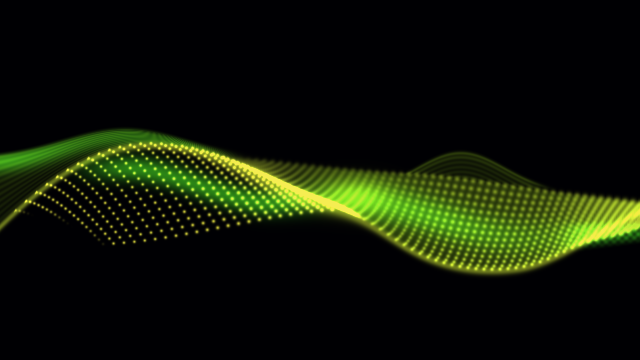
Reproduce this background procedurally as a WebGL 2 fragment shader.

```glsl
#version 300 es
precision highp float;
// Glowing green and yellow wave of dotted ribbons twisting across a black field.
uniform vec2 u_resolution;
out vec4 outColor;

const float WIDTH = 7.68;
const vec3 NIGHT = vec3(0.0, 0.0, 0.01);
const vec3 OLIVE = vec3(0.27, 0.37, 0.05);
const vec3 GREEN = vec3(0.22, 0.69, 0.10);
const vec3 LIME = vec3(0.73, 0.82, 0.18);
const vec3 YELLOW = vec3(0.95, 0.93, 0.25);

// Soft bell around zero with the given half width.
float bell(float d, float width) {
  float t = d / width;
  return exp(-t * t);
}

// Soft-edged interval between lo and hi.
float band(float t, float lo, float hi, float soft) {
  return smoothstep(lo - soft, lo + soft, t) * (1.0 - smoothstep(hi - soft, hi + soft, t));
}

// Main fold: crest on the left, trough on the right.
float ridge(float x) {
  float drop = max(1.0 - x / 1.8, 0.0);
  return -0.315 + 0.755 * cos(0.766 * (x - 1.8)) - 0.37 * drop * drop
    + 0.14 * bell(x - 4.3, 0.6) + 0.12 * smoothstep(6.2, 7.4, x);
}

// Lower hem of the front mesh.
float hem(float x) {
  return -0.77 + 0.43 * smoothstep(1.1, 4.3, x);
}

// Upper rim of the right mesh.
float rim(float x) {
  return 0.26 - 0.111 * (x - 2.9) + 0.04 * bell(x - 5.4, 0.8);
}

// Front mesh: slanted dot columns hanging from the ridge.
float frontDots(vec2 p, float rows, float pitch, float slant) {
  float sum = 0.0;
  float top = ridge(p.x);
  for (float i = 0.0; i < rows; i++) {
    float v = i / (rows - 1.0);
    float u = (floor((p.x - slant * v) / pitch) + 0.5) * pitch;
    float x = u + slant * v;
    float y = min(mix(ridge(u), hem(x), pow(v, 1.4)), top);
    float fade = smoothstep(0.4, 0.55, u + 0.3 * (1.0 - v)) * (1.0 - smoothstep(4.0, 4.4, x));
    float radius = mix(0.017, 0.024, smoothstep(1.5, 3.5, x));
    sum += fade * bell(length(p - vec2(x, y)), radius);
  }
  return sum;
}

// Right mesh: dots between the ridge and the rim, softer toward the rim.
float rearDots(vec2 p, float rows, float pitch, float slant) {
  float sum = 0.0;
  for (float i = 0.0; i < rows; i++) {
    float v = i / (rows - 1.0);
    float x = (floor((p.x - slant * v) / pitch) + 0.5) * pitch + slant * v;
    float low = ridge(x) - 0.2 * smoothstep(6.8, WIDTH, x);
    float y = mix(low, rim(x), pow(v, 1.25));
    float radius = mix(0.022, 0.032, v) + 0.006 * smoothstep(6.4, 7.4, x);
    sum += mix(1.0, 0.6, v) * bell(length(p - vec2(x, y)), radius);
  }
  float strength = mix(0.32, 0.85, smoothstep(4.0, 5.6, p.x));
  return sum * strength * smoothstep(2.7, 3.3, p.x);
}

// Blurred veil behind the left crest, with faint strands.
vec3 leftVeil(vec2 p) {
  float top = 0.26 + 0.35 * bell(p.x - 1.5, 1.05);
  float base = ridge(p.x);
  float depth = clamp((top - p.y) / max(top - base, 0.05), 0.0, 1.0);
  float fill = band(p.y, base, top, 0.04) * (1.0 - smoothstep(2.2, 3.0, p.x));
  float strands = 0.75 + 0.25 * sin(depth * 70.0);
  float glow = bell(top - p.y - 0.09, 0.13) * mix(0.75, 0.45, smoothstep(0.0, 1.2, p.x));
  return fill * (GREEN * glow + OLIVE * strands * 0.5 * (1.0 - 0.5 * depth));
}

// Dim mound rising behind the right mesh.
vec3 rightMound(vec2 p) {
  float top = -0.14 + 0.48 * bell(p.x - 5.53, 0.75);
  float fill = band(p.y, rim(p.x), top, 0.035) * band(p.x, 4.8, 6.5, 0.2);
  float strands = 0.8 + 0.2 * sin((top - p.y) * 110.0);
  return fill * strands * OLIVE * (0.35 + 0.4 * bell(top - p.y, 0.07));
}

// Green light inside the folds and at the lower right.
vec3 foldGlow(vec2 p) {
  float left = 0.14 - 0.42 * smoothstep(1.5, 3.3, p.x);
  float right = -0.25 - 0.45 * smoothstep(4.2, 6.4, p.x);
  float inLeft = bell(p.y - left, 0.15) * band(p.x, 1.15, 3.7, 0.5);
  inLeft *= 1.0 - smoothstep(-0.04, 0.04, p.y - ridge(p.x));
  float inRight = band(p.y, ridge(p.x), rim(p.x), 0.04) * smoothstep(3.0, 4.4, p.x);
  float core = bell(p.y - right, 0.22) * mix(0.6, 0.25, smoothstep(5.0, 6.6, p.x));
  float tail = band(p.y, -0.81 + 0.13 * (p.x - 6.9), -0.54, 0.07) * smoothstep(6.6, 7.2, p.x);
  float grain = 0.75 + 0.25 * sin(p.x * 65.0) * sin(p.y * 65.0);
  return GREEN * (inLeft * 0.75 + inRight * core + tail * grain * 0.75) + OLIVE * inRight * 0.5;
}

void main() {
  vec2 p = (gl_FragCoord.xy - vec2(0.0, 0.5 * u_resolution.y)) * WIDTH / u_resolution.x;
  vec3 color = NIGHT + leftVeil(p) + rightMound(p) + foldGlow(p);

  // Luminous ribbon along the fold and at the crossing.
  float below = ridge(p.x) - p.y;
  float thickness = 0.045 + 0.07 * bell(p.x - 3.4, 0.8);
  color += LIME * 0.55 * bell(below - 0.6 * thickness, thickness);
  color += OLIVE * bell(length((p - vec2(4.25, -0.2)) * vec2(0.5, 1.0)), 0.2);

  // Dotted meshes.
  color += YELLOW * min(frontDots(p, 17.0, 0.125, 0.8), 1.1) * 0.8;
  color += LIME * min(rearDots(p, 15.0, 0.096, 0.35), 1.1) * 0.85;
  outColor = vec4(min(color, vec3(0.96, 0.93, 0.32)), 1.0);
}
```
